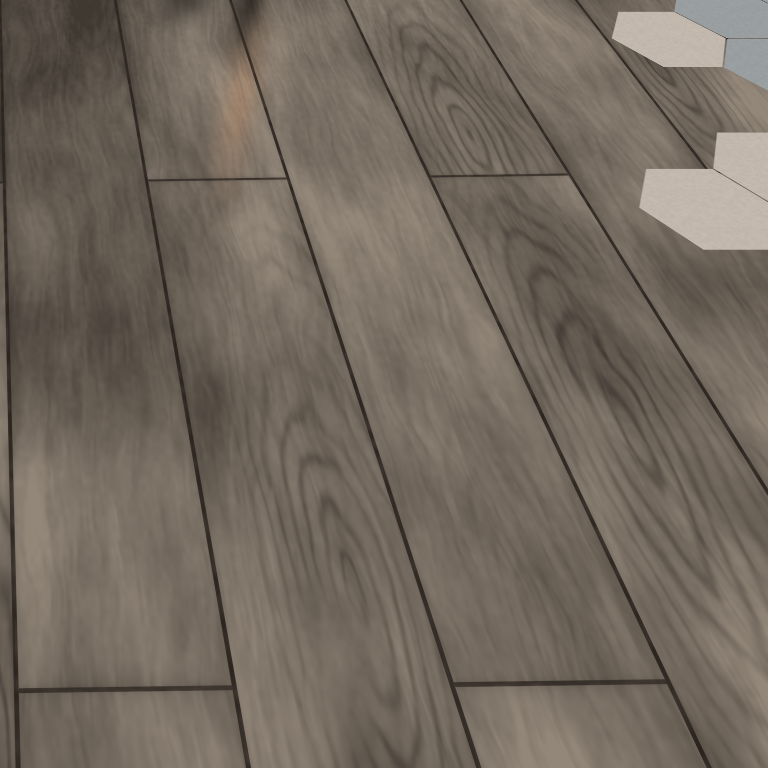
Give the GLSL for this texture, as a WebGL 1 fragment shader.

```glsl
precision highp float;
// Weathered oak plank floor in perspective, with hexagon tiles set into one corner.

uniform vec2 u_resolution;

#define BOARD_WIDTH 0.15     // at the far edge, in canvas widths
#define BOARD_LENGTH 7.04    // in board widths
#define DEPTH 12.5           // floor distance scale, in board widths
#define SEAM 0.011           // half width of the gaps
#define TILE_SIDE 0.477      // hexagon side, in board widths
#define RING_FREQ 88.0
#define WOOD_DARK vec3(0.29, 0.26, 0.23)
#define WOOD_LIGHT vec3(0.54, 0.495, 0.445)
#define GAP_COLOR vec3(0.17, 0.14, 0.12)
#define TILE_CREAM vec3(0.76, 0.72, 0.68)
#define TILE_BLUE vec3(0.60, 0.62, 0.63)

float hash(vec2 p) {
  return fract(sin(dot(p, vec2(127.1, 311.7))) * 43758.5453);
}

float noise(vec2 p) {
  vec2 i = floor(p), f = fract(p);
  f = f * f * (3.0 - 2.0 * f);
  return mix(mix(hash(i), hash(i + vec2(1.0, 0.0)), f.x),
             mix(hash(i + vec2(0.0, 1.0)), hash(i + 1.0), f.x), f.y);
}

float fbm(vec2 p) {
  float sum = 0.0, amp = 0.53;
  for (int i = 0; i < 4; i++) {
    sum += amp * noise(p);
    p = mat2(1.6, 1.2, -1.2, 1.6) * p + 3.7;
    amp *= 0.5;
  }
  return sum;
}

// Soft round spot, 1 at its centre.
float spot(vec2 p, vec2 center, vec2 size) {
  vec2 d = (p - center) / size;
  return exp(-dot(d, d));
}

// Brightness of one board: stain, fibres, pores and growth rings.
float woodTone(vec2 floorPos, vec2 id, vec2 local) {
  float seed = hash(id + 7.3);
  vec2 p = floorPos + seed * vec2(31.0, 17.0);
  float stain = fbm(p * vec2(1.6, 0.85));
  float warp = fbm(p * vec2(2.5, 0.9) + 11.0) - 0.5;
  float fibre = noise(vec2(p.x * 22.0 + warp * 7.0, p.y * 1.3));
  float pores = noise(vec2(p.x * 52.0 + warp * 14.0, p.y * 4.5));
  float speckle = noise(p * vec2(44.0, 22.0));

  // Elongated rings around a knot, strongest on every other board
  vec2 knot = vec2(0.78 - 0.11 * id.x, fract(0.89 + 0.058 * id.x + 0.37 * id.y));
  vec2 d = (local - knot) * vec2(1.0, 0.2 * BOARD_LENGTH);
  float radius = length(d) + 0.16 * warp + 0.012 * fibre;
  float ring = pow(0.5 + 0.5 * sin(radius * RING_FREQ), 3.0);
  float figure = exp(-5.0 * dot(d, d)) * mix(0.25, 1.0, mod(id.x, 2.0));
  figure *= smoothstep(0.25, 0.6, noise(p * vec2(3.0, 1.1) + 5.0) + 0.15);

  float tone = 0.72 + 1.35 * (stain - 0.5) + 0.08 * (seed - 0.5);
  tone += 0.17 * (fibre - 0.5) + 0.2 * (pores - 0.5) + 0.1 * (speckle - 0.5);
  return tone - 0.42 * ring * figure - 0.2 * figure * spot(d, vec2(0.0), vec2(0.05));
}

// Hexagon grid: xy is the column and row, z the distance to the edge.
vec3 hexCell(vec2 p) {
  vec2 period = vec2(3.0, sqrt(3.0));
  vec2 a = mod(p + 0.5 * period, period) - 0.5 * period;
  vec2 b = mod(p, period) - 0.5 * period;
  vec2 q = dot(a, a) < dot(b, b) ? a : b;
  vec2 r = abs(q);
  float edge = 0.8660 - max(r.y, 0.8660 * r.x + 0.5 * r.y);
  return vec3((p - q) / vec2(1.5, period.y), edge);
}

void main() {
  vec2 view = gl_FragCoord.xy / u_resolution;
  view.y = 1.0 - view.y;                       // 0 at the far edge
  float px = 1.0 / u_resolution.y;

  // Project the view onto the floor, measured in board widths
  float near = 1.0 + view.y;
  float across = (view.x - 0.0236 * view.y) / (BOARD_WIDTH * near);
  float along = DEPTH / (near + 0.014 * view.x);

  // Staggered boards
  float column = floor(across);
  float run = (along - 6.58) / BOARD_LENGTH - 0.5 * mod(column, 2.0);
  vec2 id = vec2(column, floor(run));
  vec2 local = vec2(fract(across), fract(run));
  float tone = woodTone(vec2(across, along), id, local);

  // Room light: shade in the far left corner, sheen beside it
  tone -= 0.55 * spot(view, vec2(0.06, 0.0), vec2(0.2, 0.3));
  tone -= 0.2 * spot(view, vec2(0.0, 0.3), vec2(0.14, 0.16));
  tone += 0.28 * spot(view, vec2(0.37, 0.13), vec2(0.1, 0.14));
  vec3 color = mix(WOOD_DARK, WOOD_LIGHT, clamp(tone, -0.15, 1.15));

  // Reflected furniture legs
  vec2 leaning = view + vec2(0.17 * view.y, 0.0);
  color += vec3(0.07, 0.01, -0.03) * spot(leaning, vec2(0.335, 0.13), vec2(0.022, 0.09));
  color *= 1.0 - 0.5 * spot(leaning, vec2(0.325, 0.0), vec2(0.018, 0.06));
  color *= 1.0 - 0.4 * spot(leaning, vec2(0.24, 0.0), vec2(0.035, 0.03));

  // Gaps between boards, with a faint worn bevel
  vec2 toGap = (0.5 - abs(local - 0.5)) * vec2(1.0, BOARD_LENGTH);
  vec2 soft = px * vec2(1.0 / (BOARD_WIDTH * near), DEPTH / (near * near));
  vec2 gap = 1.0 - smoothstep(SEAM - 0.7 * soft, SEAM + 0.7 * soft, toGap);
  color *= 1.0 - 0.14 * exp(-min(toGap.x, toGap.y) * 35.0);
  float wear = 0.75 + 0.25 * noise(vec2(across, along) * 18.0);
  color = mix(color, GAP_COLOR, max(gap.x, gap.y * 0.85) * wear);

  // Tiles: a ragged border of single hexagons, then solid columns
  vec2 tilePos = vec2(across - 4.805, DEPTH / near - 9.84) / TILE_SIDE;
  vec3 cell = hexCell(tilePos);
  float stepUp = cell.y - 0.5 * cell.x;
  float single = step(-0.5, cell.x) * step(abs(stepUp), 0.25);
  float outlier = step(abs(cell.x - 1.0), 0.25) * step(abs(stepUp - 2.0), 0.25);
  float present = max(max(single, outlier), step(1.5, cell.x));
  vec3 tile = mix(TILE_CREAM, TILE_BLUE, step(1.5, cell.x));
  tile *= 0.98 + 0.04 * noise(tilePos * 24.0);
  color = mix(color, tile, present * smoothstep(0.0, 9.0 * px / TILE_SIDE, cell.z));

  gl_FragColor = vec4(color, 1.0);
}
```
